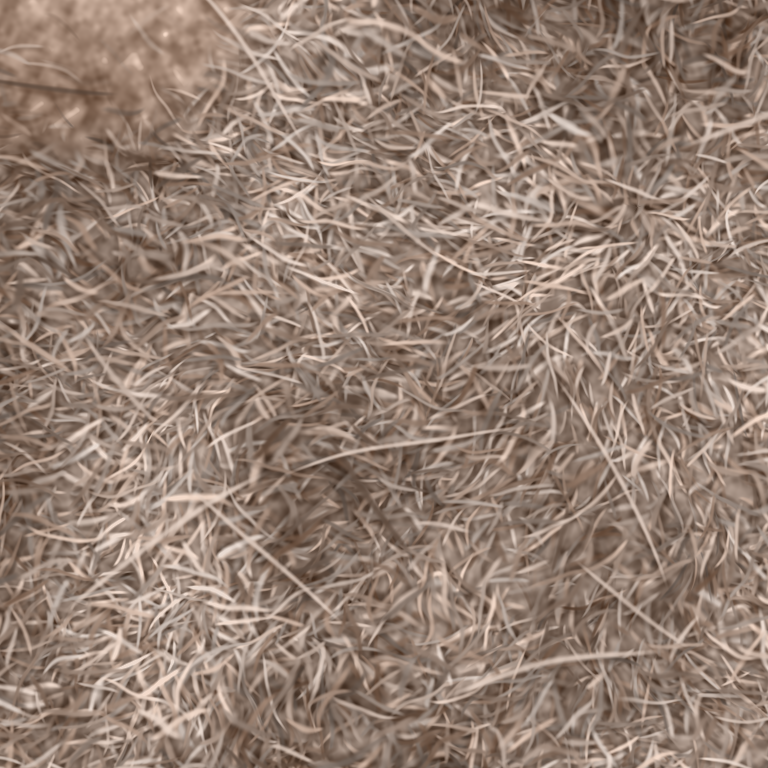
This texture is drawn by a Shadertoy shader. Its source:

```glsl
// Three random values in 0..1
vec3 hash(vec3 p) {
    p = fract(p * vec3(0.1031, 0.1030, 0.0973));
    p += dot(p, p.yxz + 33.33);
    return fract((p.xxy + p.yxx) * p.zyx);
}

float noise(vec2 p, float seed) {
    vec2 c = floor(p), f = fract(p);
    f = f * f * (3.0 - 2.0 * f);
    float low = mix(hash(vec3(c, seed)).x, hash(vec3(c + vec2(1, 0), seed)).x, f.x);
    float high = mix(hash(vec3(c + vec2(0, 1), seed)).x, hash(vec3(c + 1.0, seed)).x, f.x);
    return mix(low, high, f.y);
}

vec2 turn(vec2 p, float angle) {
    float c = cos(angle), s = sin(angle);
    return vec2(c * p.x + s * p.y, c * p.y - s * p.x);
}

// Soft coverage of a tapered strand lying along x
float strand(vec2 q, float halfLength, float halfWidth) {
    float along = abs(q.x) / halfLength;
    float w = halfWidth * (1.0 - 0.5 * min(along * along, 1.0));
    return (1.0 - smoothstep(0.1 * w, 1.55 * w, abs(q.y))) * (1.0 - smoothstep(0.65, 1.0, along));
}

// Lays a strand with its shadow over the surface; x is tone, y is warmth
vec2 lay(vec2 surface, vec2 q, float halfLength, float halfWidth, vec2 paint, float opacity) {
    if (abs(q.y) > 4.0 * halfWidth || abs(q.x) > halfLength) return surface;
    float shadow = strand(q + vec2(0.0, 1.3 * halfWidth), halfLength, 1.7 * halfWidth);
    surface.x *= 1.0 - 0.2 * opacity * shadow;
    return mix(surface, paint, opacity * strand(q, halfLength, halfWidth));
}

void mainImage(out vec4 fragColor, in vec2 fragCoord) {
    vec2 p = fragCoord / iResolution.y;

    // Bare earth, pale tufts and the direction the grass lies in
    float patches = 0.5 * noise(p * 5.0, 11.0) + 0.3 * noise(p * 11.0, 12.0) + 0.2 * noise(p * 24.0, 13.0);
    float bare = 1.0 - smoothstep(0.16, 0.4, length((p - vec2(0.12, 1.0)) * vec2(1.0, 1.7)) + 0.3 * (patches - 0.5));
    vec2 bigTuft = p - vec2(0.72, 0.62), smallTuft = p - vec2(0.2, 0.2), thin = p - vec2(0.8, 0.28);
    float tuft = exp(-22.0 * dot(bigTuft, bigTuft)) + 0.6 * exp(-24.0 * dot(smallTuft, smallTuft));
    float cover = mix(0.55 + 0.5 * patches - 0.3 * exp(-25.0 * dot(thin, thin)), 0.0, bare);
    vec2 bend = vec2(noise(p * 7.0, 21.0), noise(p * 7.0, 22.0)) - 0.5;
    vec2 wiggle = vec2(noise(p * 28.0, 23.0), noise(p * 28.0, 24.0)) - 0.5;
    vec2 hub = vec2(0.83, 0.73) - p;
    float flow = atan(hub.y, hub.x) + 2.0 * bend.x * smoothstep(0.1, 0.5, length(hub));

    // Soil with grit and pale crumbs
    float crumbs = noise(turn(p, 0.6) * 60.0, 31.0);
    float grit = 0.6 * crumbs + 0.4 * noise(turn(p, 1.1) * 120.0, 32.0);
    vec2 surface = vec2(0.5 + 0.03 * bare + 0.25 * (grit - 0.5) + 0.3 * (patches - 0.5), 1.0 + 0.4 * bare);
    surface.x += 0.12 * smoothstep(0.85, 1.0, crumbs) * bare;

    // Grass blades: each layer has one main direction and fades where it crosses the flow
    for (int i = 0; i < 14; i++) {
        float layer = float(i), angle = 2.4 * layer;
        float presence = cover + 0.45 * cos(2.0 * (angle - flow)) * (1.0 - 0.75 * bare);
        if (presence < -0.1) continue;
        vec2 size = mix(0.062, 0.108, layer / 13.0) * vec2(1.0, 0.31);
        vec2 grid = turn(p + 0.035 * bend + 0.009 * wiggle, angle) / size + 60.0 + 7.3 * layer;
        for (int k = 0; k < 6; k++) {
            vec2 cell = floor(grid - vec2(0.5, 1.0)) + vec2(k % 2, k / 2);
            vec3 a = hash(vec3(cell, layer + 100.0));
            vec3 b = fract(a * 37.0), c = fract(a * 91.0);
            vec2 q = (grid - cell - a.xy) * size;
            float halfLength = mix(0.25, 0.5, b.y) * size.x;
            q.y += 0.6 * (b.z - 0.5) * q.x + 0.4 * (c.x - 0.5) * q.x * q.x / halfLength;
            float tone = mix(0.37, 0.84, b.x) + 0.2 * (tuft - 0.2) + 0.4 * (patches - 0.5);
            float opacity = 0.88 * smoothstep(-0.1, 0.1, presence - a.z) * (1.0 - 0.4 * bare);
            surface = lay(surface, q, halfLength, mix(0.0024, 0.0047, c.y), vec2(tone, mix(0.65, 1.4, c.z)), opacity);
        }
    }

    // Long pale stalks and dark twigs
    for (int i = 0; i < 12; i++) {
        vec3 a = hash(vec3(i, 5, 300)), b = fract(a * 37.0);
        vec2 root = (vec2(i % 4, i / 4) + a.xy) / vec2(4.0, 3.0);
        float angle = a.z < 0.65 ? mix(-1.1, -0.4, b.x) : mix(-0.1, 0.6, b.x);
        vec2 q = turn(p - root, angle);
        q.y += 1.4 * (b.y - 0.5) * q.x * q.x + 0.012 * bend.y;
        float tone = b.z < 0.35 ? 0.3 : 0.7 + 0.1 * b.y;
        surface = lay(surface, q, mix(0.07, 0.18, b.y), mix(0.003, 0.005, a.x), vec2(tone, 1.0), 0.85);
    }

    // Fine mottling and the warm straw palette
    surface.x += 0.015 + 0.12 * (grit - 0.5);
    float tone = clamp(surface.x, 0.16, 0.86);
    fragColor = vec4(tone + vec3(0.077, 0.0, -0.05) * surface.y, 1.0);
}
```
